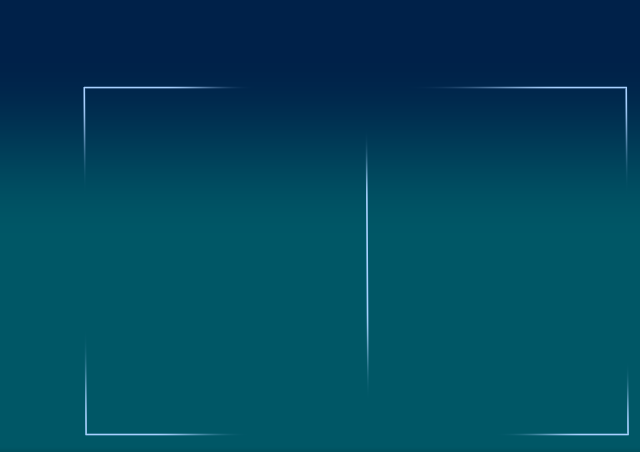
This background is drawn by a WebGL 1 fragment shader. Its source:

```glsl
precision highp float;

uniform vec2 u_resolution;

#define NAVY vec3(0.0, 0.13, 0.285)
#define TEAL vec3(0.0, 0.34, 0.40)
#define LINE_COLOR vec3(0.66, 0.82, 1.0)
#define HALF_WIDTH 0.0018
#define SLANT 0.004
#define FRAME_MIN vec2(0.1345, 0.0387)
#define FRAME_MAX vec2(0.9785, 0.8063)
#define DIVIDER vec2(0.5737, 0.4465)

// Coverage of a line from a to b, opaque up to the fraction solid, then fading.
float fadingLine(vec2 uv, vec2 a, vec2 b, float solid) {
  vec2 scale = vec2(u_resolution.x / u_resolution.y, 1.0);
  vec2 toPoint = (uv - a) * scale;
  vec2 axis = (b - a) * scale;
  float t = clamp(dot(toPoint, axis) / dot(axis, axis), 0.0, 1.0);
  float dist = length(toPoint - axis * t);
  float edge = clamp((HALF_WIDTH - dist) * u_resolution.y + 0.5, 0.0, 1.0);
  return edge * pow(1.0 - smoothstep(solid, 1.0, t), 1.4);
}

// Two arms leaving one frame corner; side and top are 0 or 1.
float cornerArms(vec2 uv, float side, float top) {
  vec2 corner = mix(FRAME_MIN, FRAME_MAX, vec2(side, top));
  corner.x += SLANT * 0.7 * (side - top);
  corner.x += SLANT * 0.7 * top * (1.0 - side) * 0.0;
  vec2 inward = 1.0 - 2.0 * vec2(side, top);

  // Horizontal reach, vertical reach, opaque part of the horizontal arm.
  vec3 lower = mix(vec3(0.263, 0.245, 0.40), vec3(0.215, 0.170, 0.32), side);
  vec3 upper = mix(vec3(0.272, 0.245, 0.46), vec3(0.355, 0.245, 0.27), side);
  vec3 arm = mix(lower, upper, top);

  vec2 acrossEnd = corner + vec2(inward.x * arm.x, 0.0);
  vec2 alongEnd = corner + vec2(-SLANT, 1.0) * inward.y * arm.y;
  return max(fadingLine(uv, corner, acrossEnd, arm.z),
             fadingLine(uv, corner, alongEnd, 0.08));
}

void main() {
  vec2 uv = gl_FragCoord.xy / u_resolution;

  // Vertical gradient with a slight shade along the bottom edge.
  vec3 color = mix(TEAL, NAVY, smoothstep(0.47, 0.88, uv.y));
  color *= mix(0.92, 1.0, smoothstep(0.0, 0.012, uv.y));

  // Frame corners.
  float light = 0.0;
  for (int i = 0; i < 4; i++) {
    float index = float(i);
    light = max(light, cornerArms(uv, mod(index, 2.0), floor(index / 2.0)));
  }

  // Divider, fading both ways from its middle.
  for (int i = 0; i < 2; i++) {
    float direction = 1.0 - 2.0 * float(i);
    float reach = mix(0.275, 0.345, float(i));
    vec2 end = DIVIDER + vec2(-SLANT, 1.0) * direction * reach;
    light = max(light, fadingLine(uv, DIVIDER, end, 0.38));
  }

  gl_FragColor = vec4(mix(color, LINE_COLOR, light), 1.0);
}
```
